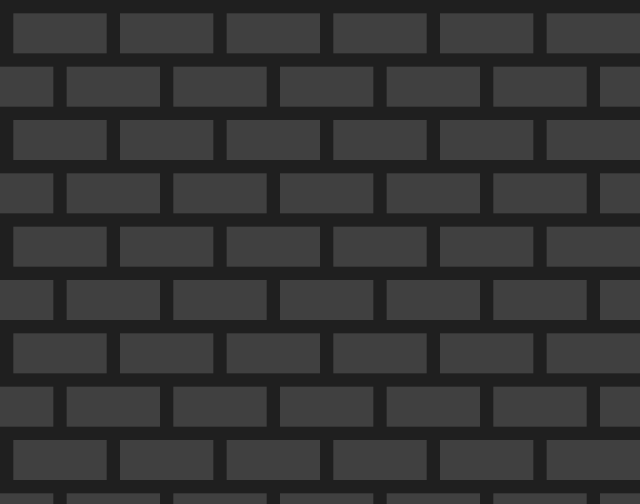
Reproduce this pattern procedurally as a WebGL 2 fragment shader.

```glsl
#version 300 es
precision highp float;
// Flat dark brick wall in running bond: six bricks across, every other
// course shifted by half a brick. Each pixel folds into one brick cell
// and is shaded by its box coverage, with courses laid from the top down.

uniform vec2 u_resolution;
out vec4 fragColor;

const float BRICKS_ACROSS = 6.0;
const vec2 CELL = vec2(2.0, 1.0);      // brick plus joint, in course heights
const float JOINT = 0.25;              // mortar width, in course heights
const float COURSE_SHIFT = 1.0;        // offset of every other course
const vec3 BRICK_COLOR = vec3(0.25);
const vec3 MORTAR_COLOR = vec3(0.12);

// Area of a pixel covered by the brick centred in its cell
float brickCoverage(vec2 wall, float pixelSize) {
    float course = floor(wall.y / CELL.y);
    wall.x -= COURSE_SHIFT * mod(course, 2.0);
    vec2 fromCenter = mod(wall, CELL) - 0.5 * CELL;
    vec2 edgeDistance = abs(fromCenter) - 0.5 * (CELL - JOINT);
    vec2 coverage = clamp(0.5 - edgeDistance / pixelSize, 0.0, 1.0);
    return coverage.x * coverage.y;
}

void main() {
    // Wall space: x to the right, y down from the top edge
    float pixelSize = BRICKS_ACROSS * CELL.x / u_resolution.x;
    vec2 fromTopLeft = vec2(gl_FragCoord.x, u_resolution.y - gl_FragCoord.y);

    // Half a joint of offset leaves a full joint along the top and left
    vec2 wall = fromTopLeft * pixelSize - 0.5 * JOINT;

    float brick = brickCoverage(wall, pixelSize);
    fragColor = vec4(mix(MORTAR_COLOR, BRICK_COLOR, brick), 1.0);
}
```
